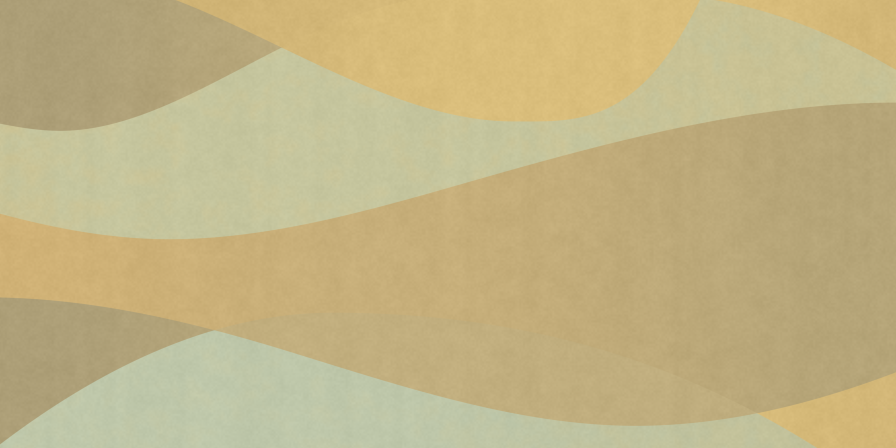
Write a WebGL 2 fragment shader that draws this background.

```glsl
#version 300 es
precision highp float;
// Overlapping paper waves in sand, amber and pale sage, with fine printed grain.

uniform vec2 u_resolution;
out vec4 fragColor;

// Palette
const vec3 SAGE       = vec3(0.775, 0.775, 0.620);
const vec3 SAGE_WARM  = vec3(0.785, 0.755, 0.575);
const vec3 MIST       = vec3(0.745, 0.780, 0.665);
const vec3 MIST_WARM  = vec3(0.760, 0.755, 0.600);
const vec3 OLIVE      = vec3(0.675, 0.620, 0.465);
const vec3 OLIVE_WARM = vec3(0.720, 0.655, 0.480);
const vec3 AMBER      = vec3(0.855, 0.745, 0.485);
const vec3 AMBER_DEEP = vec3(0.815, 0.705, 0.460);
const vec3 SAND_LEFT  = vec3(0.815, 0.695, 0.460);
const vec3 SAND_MID   = vec3(0.780, 0.685, 0.478);
const vec3 SAND_RIGHT = vec3(0.710, 0.645, 0.470);
const vec3 SAND_VEIL  = vec3(0.755, 0.685, 0.500);

// Texture strengths
const float GRAIN = 0.030;
const float MOTTLE = 0.030;
const float STREAK = 0.012;

// Curve knots: x, height, slope; the canvas is 2 wide and 1 high
const vec3 BAND_TOP_A = vec3(0.0, 0.523, -0.27), BAND_TOP_B = vec3(0.378, 0.466, 0.0);
const vec3 BAND_TOP_C = vec3(1.146, 0.622, 0.28), BAND_TOP_D = vec3(2.0, 0.771, 0.0);
const vec3 BAND_LOW_A = vec3(0.0, 0.336, -0.02), BAND_LOW_B = vec3(0.651, 0.2135, -0.31);
const vec3 BAND_LOW_C = vec3(1.419, 0.0495, 0.0), BAND_LOW_D = vec3(2.0, 0.169, 0.38);
const vec3 MOUND_A = vec3(0.0, 0.008, 0.76), MOUND_B = vec3(0.742, 0.302, 0.0);
const vec3 MOUND_C = vec3(1.849, -0.016, -0.65);
const vec3 BOWL_A = vec3(0.365, 1.010, -0.36), BOWL_B = vec3(1.146, 0.729, 0.0);
const vec3 BOWL_C = vec3(1.576, 1.029, 2.2);
const vec3 HILL_A = vec3(0.0, 0.724, -0.20), HILL_B = vec3(0.135, 0.708, 0.0);
const vec3 HILL_C = vec3(0.633, 0.896, 0.50), HILL_D = vec3(1.094, 1.021, 0.0);
const vec3 SLOPE_A = vec3(1.536, 1.008, -0.10), SLOPE_B = vec3(2.0, 0.844, -0.58);

float hash(vec2 p) {
    vec3 q = fract(p.xyx * 0.1031);
    q += dot(q, q.yzx + 33.33);
    return fract((q.x + q.y) * q.z);
}

float noise(vec2 p) {
    vec2 i = floor(p), f = fract(p);
    f = f * f * (3.0 - 2.0 * f);
    return mix(mix(hash(i), hash(i + vec2(1, 0)), f.x),
               mix(hash(i + vec2(0, 1)), hash(i + vec2(1, 1)), f.x), f.y);
}

float fbm(vec2 p) {
    float sum = 0.0, amp = 0.5;
    for (int i = 0; i < 4; i++) {
        sum += amp * noise(p);
        p = p * 2.1 + 17.0;
        amp *= 0.5;
    }
    return sum;
}

// Cubic Hermite arc between two knots
float arc(float x, vec3 a, vec3 b) {
    float w = b.x - a.x, t = clamp((x - a.x) / w, 0.0, 1.0), s = 1.0 - t;
    return mix(a.y, b.y, t * t * (3.0 - 2.0 * t)) + w * t * s * (a.z * s - b.z * t);
}

float wave(float x, vec3 a, vec3 b, vec3 c) {
    return x < b.x ? arc(x, a, b) : arc(x, b, c);
}

float wave(float x, vec3 a, vec3 b, vec3 c, vec3 d) {
    return x < c.x ? wave(x, a, b, c) : arc(x, c, d);
}

// Smooth coverage of the side above a curve
float above(float d) {
    float w = 0.7 * length(vec2(dFdx(d), dFdy(d))) + 1e-5;
    return smoothstep(-w, w, d);
}

void main() {
    vec2 p = gl_FragCoord.xy / u_resolution * vec2(2.0, 1.0);
    float x = p.x;

    float aboveBand  = above(p.y - wave(x, BAND_TOP_A, BAND_TOP_B, BAND_TOP_C, BAND_TOP_D));
    float aboveFloor = above(p.y - wave(x, BAND_LOW_A, BAND_LOW_B, BAND_LOW_C, BAND_LOW_D));
    float aboveMound = above(p.y - wave(x, MOUND_A, MOUND_B, MOUND_C));
    float aboveBowl  = above(p.y - wave(x, BOWL_A, BOWL_B, BOWL_C));
    float hill = min(wave(x, HILL_A, HILL_B, HILL_C, HILL_D), arc(x, SLOPE_A, SLOPE_B));
    float aboveHill  = above(p.y - hill);

    // Broad tints inside each sheet
    float mottle = fbm(p * 28.0) - 0.47;
    float sideWarmth = smoothstep(0.25, 1.1, abs(x - 0.7)) + 2.0 * mottle;
    vec3 sage = mix(SAGE, SAGE_WARM, clamp(sideWarmth, 0.0, 1.0));
    vec3 mist = mix(MIST, MIST_WARM, clamp(smoothstep(0.8, 1.8, x) + mottle, 0.0, 1.0));
    vec3 olive = mix(OLIVE, OLIVE_WARM, smoothstep(0.1, 0.65, x));
    vec3 amber = mix(AMBER_DEEP, AMBER, smoothstep(0.5, 1.0, x) * smoothstep(2.2, 1.5, x));
    vec3 sand = mix(SAND_LEFT, SAND_MID, smoothstep(0.0, 0.9, x));
    sand = mix(sand, SAND_RIGHT, smoothstep(0.9, 2.0, x));
    vec3 veil = mix(SAND_VEIL, sand, 0.2);

    // Sheets from top to bottom
    vec3 outer = x < 1.2 ? olive : amber;
    vec3 color = mix(sage, outer, aboveHill);
    color = mix(color, mix(amber, AMBER_DEEP, 0.45 * aboveHill), aboveBowl);
    vec3 band = mix(veil, sand, aboveMound);
    color = mix(band, color, aboveBand);
    vec3 ground = mix(mist, outer, aboveMound);
    color = mix(ground, color, aboveFloor);

    // Paper grain, mottling and faint vertical streaks
    float grain = 0.6 * noise(p * 230.0) + 0.4 * noise(p * 110.0 + 9.0) - 0.5;
    float streak = noise(vec2(x * 45.0, p.y * 1.5)) - 0.5;
    color += GRAIN * grain + MOTTLE * mottle + STREAK * streak;

    fragColor = vec4(color, 1.0);
}
```
